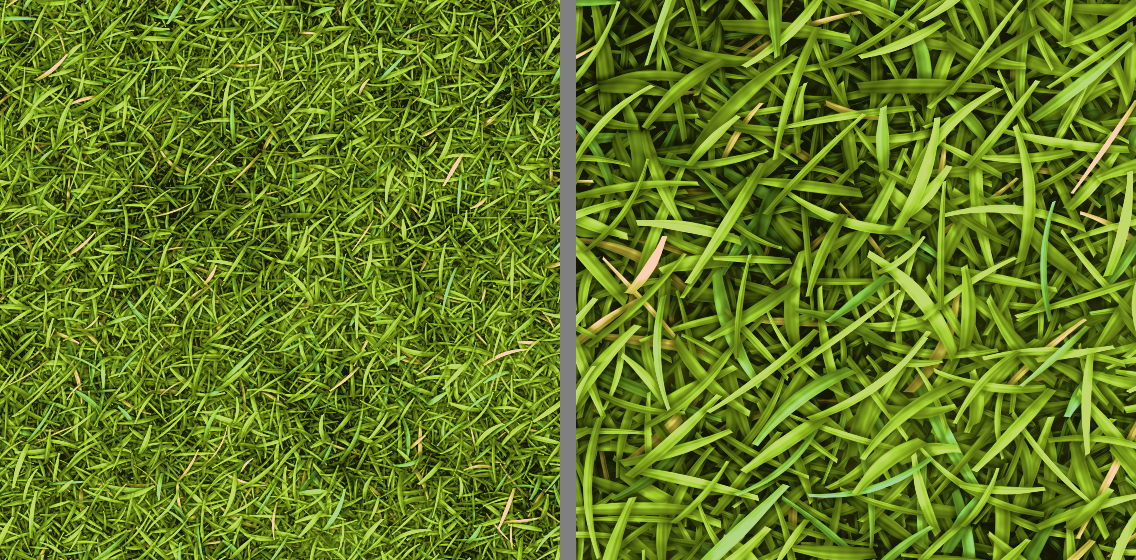
Left: the whole. Right: its middle third, enlarged.
This texture is drawn by a WebGL 2 fragment shader. Its source:

```glsl
#version 300 es
precision highp float;
// A dense mown lawn seen from above: layers of narrow, curved blades, each
// layer a turned grid of staggered cells, are gathered from the top down until
// a point is covered. Each blade has a tone and two tints for a colour ramp.
#define LAYERS 32           // blade layers, top to ground
#define CELL_LENGTH 0.088   // room for one blade along its row
#define ROW_HEIGHT 0.030    // spacing of the rows in a layer
#define HALF_LENGTH_MIN 0.016
#define HALF_LENGTH_MAX 0.043
#define HALF_WIDTH_MIN 0.0018
#define HALF_WIDTH_MAX 0.0046
#define TILT 0.55           // largest turn of a blade from its row
#define DEPTH_FADE 0.90     // brightness kept per layer downwards
#define SHADOW 0.30
#define SHADOW_REACH 0.005
#define CONTRAST 1.5        // spread of the tones about their middle

uniform vec2 u_resolution;
out vec4 fragColor;

// What has been gathered on the way down to the ground.
struct Lawn {
    vec3 state;          // tone, straw tint, cool tint
    float open, light;   // part not yet covered, light left after shadows
};

// Four random words from integer coordinates.
uvec4 hashWords(ivec4 key) {
    uvec4 v = uvec4(key) * 1664525u + 1013904223u;
    v.x += v.y * v.w; v.y += v.z * v.x; v.z += v.x * v.y; v.w += v.y * v.z;
    v ^= v >> 16u;
    v.x += v.y * v.w; v.y += v.z * v.x; v.z += v.x * v.y; v.w += v.y * v.z;
    return v;
}

float cornerGradient(ivec2 corner, vec2 offset) {
    float a = 6.28319 * float(hashWords(ivec4(corner, 91, 7)).x >> 16u) / 65536.0;
    return dot(vec2(cos(a), sin(a)), offset);
}

float gradientNoise(vec2 p) {
    ivec2 i = ivec2(floor(p));
    vec2 f = fract(p);
    vec2 s = f * f * f * (f * (f * 6.0 - 15.0) + 10.0);
    float low = mix(cornerGradient(i, f),
                    cornerGradient(i + ivec2(1, 0), f - vec2(1, 0)), s.x);
    float high = mix(cornerGradient(i + ivec2(0, 1), f - vec2(0, 1)),
                     cornerGradient(i + ivec2(1, 1), f - vec2(1, 1)), s.x);
    return mix(low, high, s.y);
}

float ramp(float from, float to, float x) {
    return clamp((x - from) / (to - from), 0.0, 1.0);
}

vec3 grassColour(float tone) {
    vec3 c = vec3(0.14, 0.18, 0.02) * mix(0.5, 1.0, ramp(-0.1, 0.055, tone));
    c = mix(c, vec3(0.26, 0.34, 0.04), ramp(0.055, 0.22, tone));
    c = mix(c, vec3(0.39, 0.49, 0.08), ramp(0.22, 0.455, tone));
    c = mix(c, vec3(0.50, 0.64, 0.11), ramp(0.455, 0.69, tone));
    c = mix(c, vec3(0.65, 0.82, 0.20), ramp(0.69, 0.875, tone));
    return mix(c, vec3(0.76, 0.85, 0.42), ramp(0.92, 1.12, tone));
}

// Adds the blade of one row that may lie over p, in layer coordinates.
void addBlade(inout Lawn lawn, vec2 p, float row, int layer, float depth, float pixel) {
    float along = p.x / CELL_LENGTH + fract(row * 0.618 + float(layer) * 0.37);
    float column = floor(along);
    uvec4 words = hashWords(ivec4(int(column), int(row), layer, 1));
    vec4 shape = vec4(words >> 16u) / 65536.0;
    vec4 look = vec4(words & 65535u) / 65536.0;
    // Bent local frame: x runs from root to tip, y across the blade.
    float halfLength = mix(HALF_LENGTH_MIN, HALF_LENGTH_MAX, shape.x);
    vec2 d = vec2((along - column - 0.5) * CELL_LENGTH, p.y - (row + 0.5) * ROW_HEIGHT);
    d.x -= (2.0 * shape.y - 1.0) * (HALF_LENGTH_MAX - halfLength);
    float flip = look.x < 0.5 ? -1.0 : 1.0;
    float angle = TILT * (2.0 * shape.z - 1.0);
    vec2 axis = flip * vec2(cos(angle), sin(angle));
    vec2 q = vec2(dot(d, axis), dot(d, vec2(-axis.y, axis.x)));
    float t = q.x / halfLength;
    q.y -= 0.4 * (shape.w - 0.5) * halfLength * (t * t - 0.4);
    // Nearly parallel outline with a slanted, cut tip.
    float straw = step(look.w, 0.05);
    float halfWidth = mix(HALF_WIDTH_MIN, HALF_WIDTH_MAX, look.y * look.y) * (1.0 - 0.2 * straw);
    halfWidth *= 1.0 - 0.5 * smoothstep(0.0, 1.0, t) - 0.25 * (1.0 - smoothstep(-1.0, -0.4, t));
    float dist = max(abs(q.y) - halfWidth, abs(q.x + 0.5 * q.y) - halfLength);
    if (dist > SHADOW_REACH) return;
    // Own tone, folded sides, fine veins, dark root and pale tip.
    float cover = 1.0 - smoothstep(-pixel, pixel, dist);
    float side = clamp(q.y / halfWidth, -1.0, 1.0);
    float tone = 0.28 + 0.5 * depth + 0.38 * (look.z - 0.5) + 0.12 * straw;
    tone += flip * (0.16 * smoothstep(-0.3, 0.3, side) - 0.08);
    tone += 0.04 * sin(side * 8.0 + look.y * 20.0);
    tone *= mix(0.65, 1.0, smoothstep(-1.0, 0.0, t));
    tone += 0.25 * smoothstep(0.84, 1.0, t) * look.x;
    float cool = smoothstep(0.82, 1.0, look.w);
    lawn.state += lawn.open * cover * vec3(tone * lawn.light, straw, cool);
    lawn.open *= 1.0 - cover;
    lawn.light *= 1.0 - SHADOW * (1.0 - smoothstep(0.0, SHADOW_REACH, dist));
}

void main() {
    vec2 p = gl_FragCoord.xy / u_resolution.y;
    float depth = 1.0, pixel = 0.6 / u_resolution.y;
    Lawn lawn = Lawn(vec3(0.0), 1.0, 1.0);
    // Layers turn by the golden angle; two rows of each can reach a point.
    for (int layer = 0; layer < LAYERS && lawn.open > 0.03; layer++) {
        float turn = 1.1 + 2.4 * float(layer);
        vec2 axis = vec2(cos(turn), sin(turn));
        vec2 local = vec2(dot(p, axis), dot(p, vec2(-axis.y, axis.x)));
        local += float(layer) * vec2(0.137, 0.071);
        float row = floor(local.y / ROW_HEIGHT - 0.5);
        addBlade(lawn, local, row, layer, depth, pixel);
        addBlade(lawn, local, row + 1.0, layer, depth, pixel);
        depth *= DEPTH_FADE;
    }
    // Brown soil, patches of light, fine grain, then colour and tints.
    float tone = lawn.state.x + lawn.open * 0.06;
    tone += 0.13 * gradientNoise(p * 4.0) + 0.16 * gradientNoise(p * 14.0);
    tone = 0.5 + CONTRAST * (tone - 0.43) + 0.16 * gradientNoise(p * 140.0);
    vec3 colour = grassColour(tone);
    colour *= mix(vec3(1.0), vec3(1.3, 0.96, 1.7), lawn.state.y + 0.5 * lawn.open);
    colour *= mix(vec3(1.0), vec3(0.82, 0.98, 1.5), lawn.state.z);
    fragColor = vec4(clamp(colour, 0.0, 1.0), 1.0);
}
```
